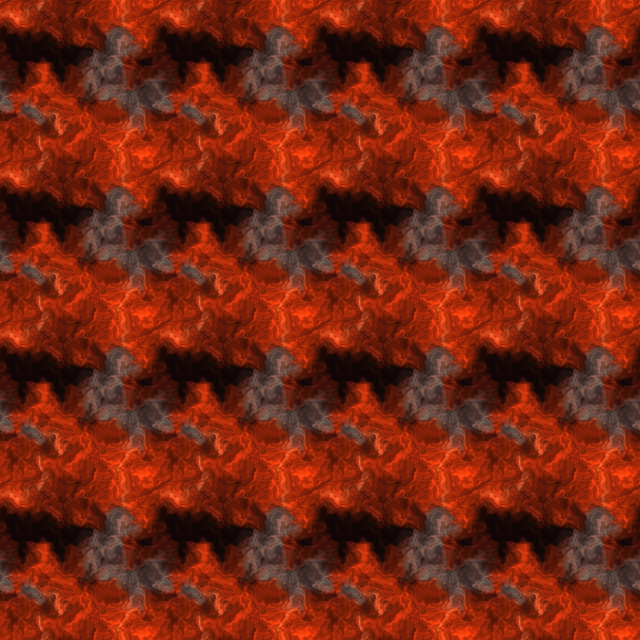
Give the GLSL for this pattern, as a WebGL 2 fragment shader.

```glsl
#version 300 es
precision highp float;
// Smouldering ember clouds with char and grey smoke, in a 4 by 4 seamless tiling.
// Soft periodic puffs set the layout of one tile; layered sines and periodic
// gradient noise warp it, and ridged noise adds glowing filaments.
uniform vec2 u_resolution;
out vec4 fragColor;

// Heat puffs: centre, radius, strength (negative is char).
const vec4 HEAT[12] = vec4[](
    vec4(0.47, 0.67, 0.13, -0.58), vec4(0.10, 0.72, 0.13, -0.50),
    vec4(0.07, 0.58, 0.13, -0.42), vec4(0.31, 0.65, 0.13, -0.42),
    vec4(0.50, 0.36, 0.08, -0.28), vec4(0.48, 0.98, 0.13, -0.12),
    vec4(0.25, 0.54, 0.06, 0.45), vec4(0.53, 0.23, 0.11, 0.30),
    vec4(0.77, 0.04, 0.15, 0.30), vec4(0.13, 0.91, 0.10, 0.22),
    vec4(0.90, 0.77, 0.09, 0.18), vec4(0.86, 0.53, 0.12, -0.20));

// Smoke puffs: centre, radius, density.
const vec4 SMOKE[8] = vec4[](
    vec4(0.62, 0.53, 0.14, 0.95), vec4(0.72, 0.70, 0.12, 0.85),
    vec4(0.82, 0.31, 0.13, 0.75), vec4(0.98, 0.39, 0.10, 0.80),
    vec4(0.21, 0.28, 0.11, 0.62), vec4(0.27, 0.05, 0.06, 0.40),
    vec4(0.33, 0.83, 0.06, 0.40), vec4(0.03, 0.48, 0.07, 0.50));

// Bright veins, as segments from xy to zw.
const vec4 VEINS[6] = vec4[](
    vec4(0.82, 0.18, 0.715, 0.03), vec4(0.715, 0.03, 0.785, -0.05),
    vec4(0.785, -0.05, 0.80, -0.15), vec4(0.27, 0.13, 0.26, -0.07),
    vec4(0.24, 0.35, 0.37, 0.22), vec4(0.06, -0.12, 0.20, -0.08));

vec2 gradientAt(vec2 cell, float period) {
    cell = mod(cell, period);
    float angle = 6.2832 * fract(sin(dot(cell, vec2(127.1, 311.7)) + period) * 4375.85);
    return vec2(cos(angle), sin(angle));
}

// Gradient noise that repeats once per unit of p.
float tileNoise(vec2 p, float period) {
    p *= period;
    vec2 i = floor(p), f = p - i;
    vec2 u = f * f * f * (f * (f * 6.0 - 15.0) + 10.0);
    vec2 e = vec2(1.0, 0.0);
    float low = mix(dot(gradientAt(i, period), f),
                    dot(gradientAt(i + e.xy, period), f - e.xy), u.x);
    float high = mix(dot(gradientAt(i + e.yx, period), f - e.yx),
                     dot(gradientAt(i + e.xx, period), f - e.xx), u.x);
    return mix(low, high, u.y);
}

// x: cloud noise around 0, y: ridged noise from 0 to 1.
vec2 turbulence(vec2 p, float period) {
    vec2 sum = vec2(0.0);
    float amplitude = 0.5;
    for (int octave = 0; octave < 5; octave++) {
        float n = tileNoise(p, period);
        sum += amplitude * vec2(n, 1.0 - min(1.0, 2.2 * abs(n)));
        p += vec2(0.37, 0.19);
        period *= 2.0;
        amplitude *= 0.55;
    }
    return sum;
}

float puff(vec2 p, vec4 shape) {
    vec2 d = p - shape.xy;
    d -= round(d);
    return shape.w * exp(-dot(d, d) / (shape.z * shape.z));
}

float veinDistance(vec2 p, vec4 ends) {
    vec2 d = p - 0.5 * (ends.xy + ends.zw);
    d -= round(d);
    vec2 halfSpan = 0.5 * (ends.zw - ends.xy);
    return length(d - halfSpan * clamp(dot(d, halfSpan) / dot(halfSpan, halfSpan), -1.0, 1.0));
}

void main() {
    vec2 p = fract(4.0 * gl_FragCoord.xy / u_resolution);

    // Warp the tile with layered sines, then with turbulence.
    vec2 q = p;
    for (float k = 2.0; k < 9.0; k *= 2.0)
        q += 0.016 / k * sin(6.2832 * k * q.yx + vec2(1.3, 4.1) * k);
    q += 0.16 * vec2(turbulence(p + 0.21, 5.0).x, turbulence(p + 0.68, 5.0).x);

    vec2 billow = turbulence(q, 6.0);
    vec2 wisp = turbulence(q + 0.43, 9.0);

    // Sum the layout of heat, smoke and veins.
    float heat = 0.53 + 0.85 * billow.x + 0.35 * wisp.x;
    for (int i = 0; i < 12; i++) heat += puff(q, HEAT[i]);
    float smoke = 0.7 * wisp.x - 0.25 * billow.x;
    for (int i = 0; i < 8; i++) smoke += puff(q, SMOKE[i]);
    float nearest = 1.0;
    for (int i = 0; i < 6; i++) nearest = min(nearest, veinDistance(q, VEINS[i]));

    // Ember ramp from char to orange.
    heat = clamp(heat, 0.0, 1.15);
    vec3 color = mix(vec3(0.07, 0.025, 0.025), vec3(0.92, 0.22, 0.035), heat);

    // Grey smoke with darker folds.
    float shade = clamp(0.55 + 1.1 * billow.x + 1.3 * wisp.x, 0.0, 1.0);
    vec3 grey = mix(vec3(0.13, 0.10, 0.10), vec3(0.47, 0.44, 0.42), shade);
    color = mix(color, grey, 0.85 * smoothstep(0.2, 0.75, smoke));

    // Fine filaments everywhere, pale glow along the veins.
    float filament = smoothstep(0.62, 1.0, wisp.y);
    color += vec3(0.30, 0.09, 0.04) * filament * (0.2 + heat);
    color += vec3(0.38, 0.24, 0.15) * exp(-nearest / 0.016) * (0.45 + 0.6 * wisp.y);
    color *= 0.93 + 0.3 * tileNoise(q, 48.0);

    fragColor = vec4(clamp(color, 0.0, 1.0), 1.0);
}
```
